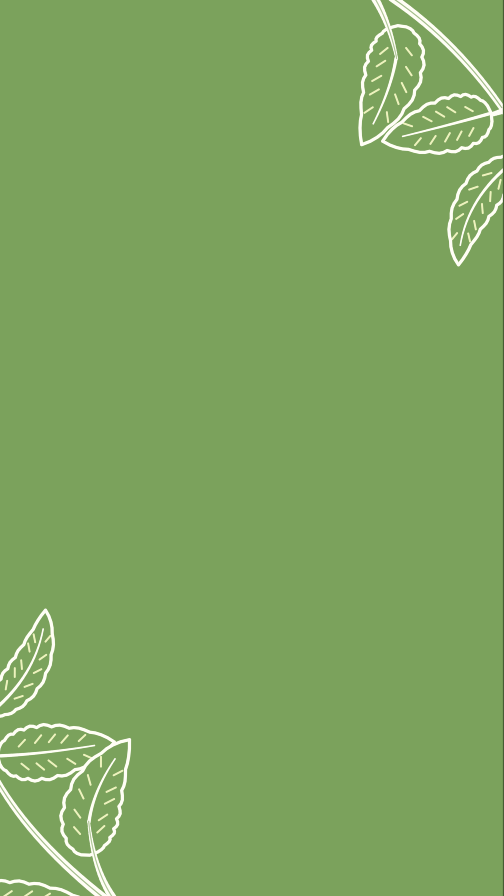
This background is drawn by a Shadertoy shader. Its source:

```glsl
const vec2 GRID = vec2(432.0, 768.0); // canvas divisions across and up
const vec3 GREEN = vec3(0.484, 0.636, 0.362);
const vec3 SHADE = vec3(0.27, 0.36, 0.2);
const vec3 CREAM = vec3(1.0, 0.995, 0.96);
const vec3 PALE = vec3(0.93, 0.95, 0.74);
const int STEPS = 32;

float hash(vec2 p) {
    return fract(sin(dot(p, vec2(127.1, 311.7))) * 43758.5453);
}

float segmentDistance(vec2 p, vec2 a, vec2 b) {
    vec2 ab = b - a;
    float h = clamp(dot(p - a, ab) / dot(ab, ab), 0.0, 1.0);
    return length(p - a - ab * h);
}

vec2 bezier(vec2 a, vec2 b, vec2 c, float t) {
    return mix(mix(a, b, t), mix(b, c, t), t);
}

vec2 bezierNormal(vec2 a, vec2 b, vec2 c, float t) {
    vec2 tangent = normalize(mix(b - a, c - b, t));
    return vec2(-tangent.y, tangent.x);
}

float ink(float dist, float radius, float pixel) {
    return 1.0 - smoothstep(-0.6 * pixel, 0.6 * pixel, dist - radius);
}

// Rounded at the base, narrow at the tip
float leafProfile(float t) {
    return 2.38 * sqrt(t) * pow(max(1.0 - t, 0.0), 0.8);
}

vec2 leafEdge(vec2 base, vec2 bend, vec2 tip, float halfWidth, float side, float u) {
    float t = mix(u * u, u, 0.5);
    float scallop = 0.95 + 0.09 * abs(sin(u * 25.13));
    return bezier(base, bend, tip, t)
         + bezierNormal(base, bend, tip, t) * side * halfWidth * leafProfile(t) * scallop;
}

bool crosses(vec2 p, vec2 a, vec2 b) {
    return (a.y > p.y) != (b.y > p.y)
        && p.x < a.x + (b.x - a.x) * (p.y - a.y) / (b.y - a.y);
}

vec3 paintStem(vec3 color, vec2 p, vec2 a, vec2 b, vec2 c, float startRadius, float endRadius, float groove, float pixel) {
    float body = 1e3;
    float center = 1e3;
    vec2 previous = a;
    for (int i = 1; i <= 16; i++) {
        float t = float(i) / 16.0;
        vec2 next = bezier(a, b, c, t);
        float d = segmentDistance(p, previous, next);
        body = min(body, d - mix(startRadius, endRadius, t));
        center = min(center, d);
        previous = next;
    }
    color = mix(color, CREAM, ink(body, 0.0, pixel));
    return mix(color, GREEN, groove * ink(center, 0.5, pixel));
}

vec3 paintLeaf(vec3 color, vec2 p, vec2 base, vec2 bend, vec2 tip, float halfWidth, float ribFrom, float pixel) {
    if (length(p - bend) > 100.0) return color;
    float outline = 1e3;
    float veins = 1e3;
    bool inside = false;
    for (int k = 0; k < 2; k++) {
        float side = float(k) * 2.0 - 1.0;
        // Scalloped margin
        vec2 previous = base;
        for (int i = 1; i <= STEPS; i++) {
            vec2 next = leafEdge(base, bend, tip, halfWidth, side, float(i) / float(STEPS));
            outline = min(outline, segmentDistance(p, previous, next));
            if (crosses(p, previous, next)) inside = !inside;
            previous = next;
        }
        // Short slanted side veins
        for (int i = 0; i < 5; i++) {
            float jitter = hash(vec2(float(i), side) + base);
            float t = 0.18 + 0.13 * float(i) + 0.05 * jitter;
            vec2 across = bezierNormal(base, bend, tip, t) * side * halfWidth * leafProfile(t);
            vec2 start = bezier(base, bend, tip, t) + across * (0.3 + 0.12 * jitter);
            vec2 end = bezier(base, bend, tip, t + 0.06) + across * (0.56 + 0.12 * jitter);
            veins = min(veins, segmentDistance(p, start, end));
        }
    }
    if (inside) color = GREEN;
    color = mix(color, PALE, ink(veins, 0.85, pixel));
    color = mix(color, CREAM, ink(outline, 1.4, pixel));
    // Tapered midrib
    vec2 ribStart = bezier(base, bend, tip, ribFrom);
    vec2 ribEnd = bezier(base, bend, tip, 0.84);
    vec2 ribBend = 2.0 * bezier(base, bend, tip, 0.5 * (ribFrom + 0.84)) - 0.5 * (ribStart + ribEnd);
    return paintStem(color, p, ribStart, ribBend, ribEnd, 1.5, 0.7, 0.0, pixel);
}

void mainImage(out vec4 fragColor, in vec2 fragCoord) {
    vec2 p = fragCoord / iResolution.xy * GRID;
    float pixel = GRID.x / iResolution.x;
    vec3 color = GREEN;
    // Upper right branch
    color = paintStem(color, p, vec2(336, 770), vec2(393, 731), vec2(434, 670), 3.6, 2.6, 0.7, pixel);
    color = paintStem(color, p, vec2(404, 665), vec2(420, 669), vec2(434, 674), 0.8, 2.6, 0.0, pixel);
    color = paintLeaf(color, p, vec2(421, 671), vec2(383, 660), vec2(328, 647), 23.0, 0.03, pixel);
    color = paintLeaf(color, p, vec2(341, 746), vec2(344, 701), vec2(310, 644), 24.0, 0.3, pixel);
    color = paintLeaf(color, p, vec2(442, 631), vec2(394, 595), vec2(393, 541), 17.0, 0.03, pixel);
    color = paintStem(color, p, vec2(321, 770), vec2(334, 748), vec2(340, 718), 3.5, 1.2, 0.6, pixel);
    // Lower left branch
    color = paintStem(color, p, vec2(-2, 98), vec2(28, 46), vec2(92, -4), 2.6, 3.6, 0.7, pixel);
    color = paintLeaf(color, p, vec2(-2, 120), vec2(44, 122), vec2(98, 132), 23.0, 0.03, pixel);
    color = paintLeaf(color, p, vec2(77, 35), vec2(68, 82), vec2(111, 134), 24.0, 0.3, pixel);
    color = paintLeaf(color, p, vec2(-8, 157), vec2(36, 193), vec2(39, 245), 16.0, 0.03, pixel);
    color = paintLeaf(color, p, vec2(-40, -7), vec2(25, -9), vec2(83, -11), 21.0, 0.03, pixel);
    color = paintStem(color, p, vec2(97, -2), vec2(80, 23), vec2(76, 64), 3.5, 1.2, 0.6, pixel);
    // Thin shaded right border
    color = mix(color, SHADE, ink(GRID.x - p.x, 1.0, pixel));
    fragColor = vec4(color, 1.0);
}
```
